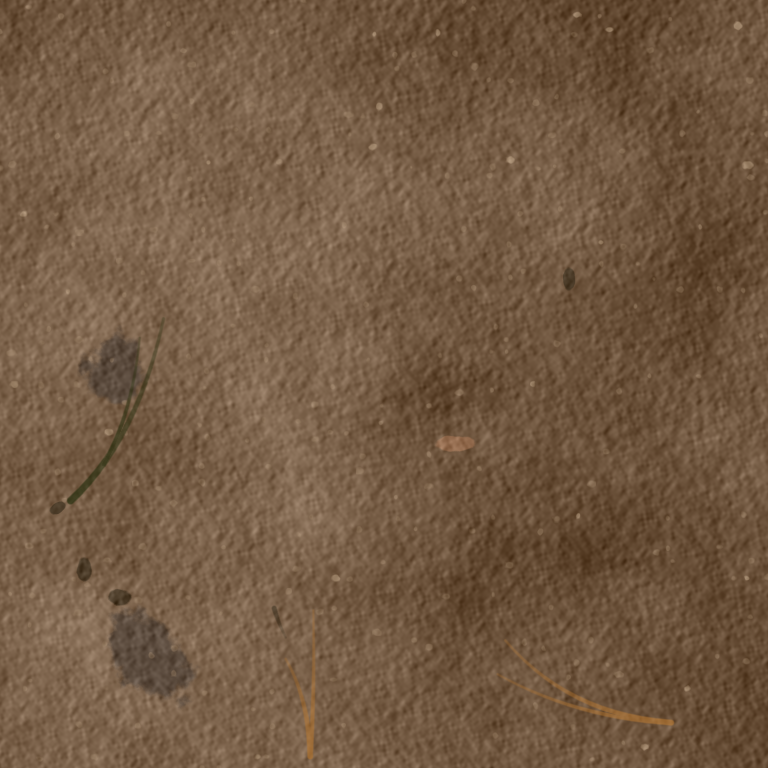
This texture is drawn by a Shadertoy shader. Its source:

```glsl
float hash(vec2 p) {
    vec3 q = fract(vec3(p.xyx) * 0.1031);
    q += dot(q, q.yzx + 33.33);
    return fract((q.x + q.y) * q.z);
}

float noise(vec2 p) {
    vec2 i = floor(p), f = fract(p);
    f = f * f * (3.0 - 2.0 * f);
    float low = mix(hash(i), hash(i + vec2(1, 0)), f.x);
    float high = mix(hash(i + vec2(0, 1)), hash(i + vec2(1, 1)), f.x);
    return mix(low, high, f.y);
}

float fbm(vec2 p) {
    float sum = 0.0, amp = 0.5;
    for (int i = 0; i < 5; i++) {
        sum += amp * noise(p);
        p = mat2(1.6, 1.2, -1.2, 1.6) * p + 17.3;
        amp *= 0.5;
    }
    return sum;
}

// Difference of shifted noise: grains lit from the upper left
float relief(vec2 p, float scale) {
    vec2 q = mat2(0.8, 0.6, -0.6, 0.8) * p * scale;
    return noise(q) - noise(q + vec2(0.75, 0.25));
}

// Soft round patch of light or shade
float glow(vec2 p, vec2 center, vec2 size) {
    vec2 q = (p - center) / size;
    return exp(-dot(q, q));
}

// Rotated ellipse with a ragged edge
float stain(vec2 p, vec2 center, vec2 size, float angle) {
    float c = cos(angle), s = sin(angle);
    vec2 q = mat2(c, -s, s, c) * (p - center) / size;
    float ragged = length(q) + 1.1 * (fbm(p * 38.0) - 0.48);
    return 1.0 - smoothstep(0.82, 1.1, ragged);
}

// Curved stalk from a to c, thin at a and full width at c
float stalk(vec2 p, vec2 a, vec2 b, vec2 c, float width) {
    const int STEPS = 14;
    float mask = 0.0;
    vec2 start = a;
    for (int i = 1; i <= STEPS; i++) {
        float t = float(i) / float(STEPS);
        vec2 end = mix(mix(a, b, t), mix(b, c, t), t);
        vec2 d = end - start;
        float h = clamp(dot(p - start, d) / dot(d, d), 0.0, 1.0);
        float dist = length(p - start - d * h) - width * mix(0.35, 1.0, t);
        float cover = 1.0 - smoothstep(-0.0012, 0.0016, dist);
        mask = max(mask, cover * mix(0.4, 1.0, t));
        start = end;
    }
    return mask;
}

// One optional pebble per grid cell
float pebbles(vec2 p, float cells, float chance, float radius) {
    vec2 id = floor(p * cells);
    vec2 offset = vec2(hash(id + 11.7), hash(id + 47.1)) * 0.6 + 0.2;
    float r = radius * mix(0.5, 1.0, hash(id + 83.9));
    vec2 q = (p * cells - id - offset) / cells;
    q.x *= mix(0.7, 1.3, hash(id + 29.3));
    float dist = length(q) + 0.002 * (noise(p * 260.0) - 0.5);
    float present = step(hash(id + 5.3), chance);
    return present * (1.0 - smoothstep(r - 0.0015, r + 0.0015, dist));
}

// Broad lightness of the ground
float groundTone(vec2 p) {
    float tone = 0.15 * (fbm(p * 5.0 + 3.1) - 0.48);
    tone += 0.10 * (fbm(p * 19.0 + 8.7) - 0.48);
    tone += 0.050 * glow(p, vec2(0.24, 0.60), vec2(0.36, 0.42));
    tone += 0.035 * glow(p, vec2(0.12, 0.12), vec2(0.30, 0.25));
    tone += 0.025 * glow(p, vec2(0.58, 0.72), vec2(0.18, 0.14));
    tone -= 0.055 * glow(p, vec2(0.57, 0.48), vec2(0.09, 0.05));
    tone -= 0.050 * glow(p, vec2(0.70, 0.29), vec2(0.15, 0.10));
    tone -= 0.065 * glow(p, vec2(0.90, 0.62), vec2(0.10, 0.14));
    tone -= 0.060 * glow(p, vec2(1.02, 0.12), vec2(0.20, 0.30));
    tone -= 0.065 * glow(p, vec2(0.02, 1.00), vec2(0.15, 0.12));
    tone -= 0.050 * glow(p, vec2(0.80, 1.02), vec2(0.40, 0.14));
    return tone;
}

void mainImage(out vec4 fragColor, in vec2 fragCoord) {
    vec2 p = fragCoord / iResolution.y;
    const vec3 SOIL = vec3(0.438, 0.338, 0.246);
    const vec3 DAMP = vec3(0.335, 0.278, 0.232);
    const vec3 MOLD = vec3(0.25, 0.20, 0.13);
    const vec3 PEBBLE = vec3(0.66, 0.56, 0.45);
    const vec3 CHIP = vec3(0.62, 0.45, 0.33);
    const vec3 GREEN = vec3(0.20, 0.21, 0.09);
    const vec3 STRAW = vec3(0.65, 0.44, 0.21);

    // Ground with damp stains and dark crumbs
    vec3 color = SOIL + groundTone(p);
    float damp = stain(p, vec2(0.152, 0.522), vec2(0.043, 0.042), 0.3);
    damp = max(damp, stain(p, vec2(0.196, 0.145), vec2(0.066, 0.043), -0.75));
    color = mix(color, DAMP, 0.85 * damp);
    float crumbs = stain(p, vec2(0.110, 0.258), vec2(0.009, 0.015), 0.0);
    crumbs = max(crumbs, stain(p, vec2(0.156, 0.222), vec2(0.014, 0.010), 0.0));
    crumbs = max(crumbs, stain(p, vec2(0.741, 0.637), vec2(0.007, 0.013), 0.0));
    crumbs = max(crumbs, stain(p, vec2(0.074, 0.338), vec2(0.012, 0.007), 0.5));
    color = mix(color, MOLD, 0.75 * crumbs);

    // Pebbles and a wood chip
    color = mix(color, PEBBLE, 0.75 * pebbles(p, 17.0, 0.07, 0.0055));
    color = mix(color, PEBBLE, 0.40 * pebbles(p + 0.37, 48.0, 0.09, 0.0045));
    color = mix(color, CHIP, 0.8 * stain(p, vec2(0.595, 0.422), vec2(0.026, 0.010), 0.05));

    // Green blade and dry needles
    float blade = stalk(p, vec2(0.213, 0.585), vec2(0.180, 0.430), vec2(0.092, 0.348), 0.0045);
    blade = max(blade, stalk(p, vec2(0.182, 0.560), vec2(0.172, 0.460), vec2(0.135, 0.395), 0.003));
    color = mix(color, GREEN, 0.85 * blade);
    float dark = stalk(p, vec2(0.372, 0.170), vec2(0.362, 0.190), vec2(0.357, 0.208), 0.003);
    color = mix(color, MOLD, 0.7 * dark);
    float straw = stalk(p, vec2(0.372, 0.142), vec2(0.402, 0.090), vec2(0.404, 0.015), 0.0035);
    straw = max(straw, stalk(p, vec2(0.408, 0.205), vec2(0.410, 0.100), vec2(0.404, 0.015), 0.003));
    straw = max(straw, stalk(p, vec2(0.658, 0.166), vec2(0.740, 0.070), vec2(0.874, 0.059), 0.0035));
    straw = max(straw, stalk(p, vec2(0.648, 0.122), vec2(0.750, 0.065), vec2(0.874, 0.059), 0.003));
    color = mix(color, STRAW, 0.85 * straw);

    // Fine sandy relief over everything
    float grain = 0.095 * relief(p, 125.0) + 0.075 * relief(p + 4.3, 215.0);
    grain += 0.05 * (noise(p * 90.0) - 0.5);
    color += grain * (1.0 - 0.5 * max(straw, blade));
    fragColor = vec4(clamp(color, 0.0, 1.0), 1.0);
}
```
